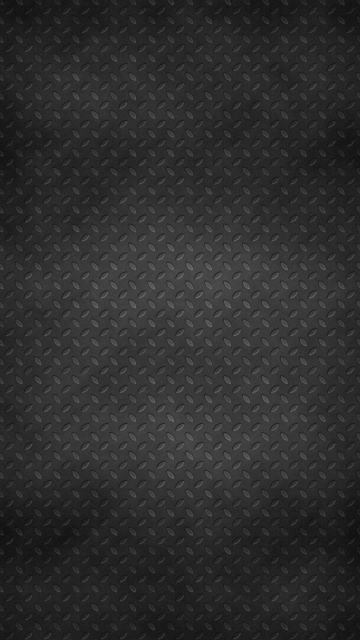
This texture is drawn by a WebGL 1 fragment shader. Its source:

```glsl
precision highp float;
uniform vec2 u_resolution;

const float COLUMNS = 19.0;          // lugs of one tilt across the width
const float ROW_SHIFT = 0.05;        // offset of the first row from the top
const float LUG_LENGTH = 0.22;       // half sizes, in cells
const float LUG_WIDTH = 0.075;
const float LUG_ROUNDING = 0.035;
const float RIM_WIDTH = 0.036;
const float SHADOW_WIDTH = 0.055;
const vec2 LIGHT = vec2(0.5, -0.866);
const vec3 SHADE = vec3(0.072);
const vec3 GLOW = vec3(0.315);
const vec3 SHADOW = vec3(0.06);
const vec3 RIM = vec3(0.40);
const float CLOUD_AMOUNT = 0.12;
const float STAIN_AMOUNT = 0.07;
const float GRAIN_AMOUNT = 0.12;

vec2 hash2(vec2 p) {
  vec2 k = vec2(dot(p, vec2(127.1, 311.7)), dot(p, vec2(269.5, 183.3)));
  return fract(sin(k) * 43758.5);
}

// Distance to the nearest scattered point
float cellular(vec2 p) {
  vec2 cell = floor(p);
  vec2 f = p - cell;
  float nearest = 2.0;
  for (int j = -1; j <= 1; j++) {
    for (int i = -1; i <= 1; i++) {
      vec2 o = vec2(float(i), float(j));
      nearest = min(nearest, length(o + hash2(cell + o) - f));
    }
  }
  return nearest;
}

// Layered, warped sines for smoky stains
float clouds(vec2 p) {
  float sum = 0.0;
  float gain = 0.5;
  for (int i = 0; i < 5; i++) {
    p += 0.6 * sin(p.yx * 1.3 + float(i) * 1.7);
    sum += gain * sin(p.x) * sin(p.y + 0.8);
    p = mat2(1.5, 1.1, -1.1, 1.5) * p;
    gain *= 0.6;
  }
  return sum;
}

float blob(vec2 p, vec2 center, vec2 radius) {
  vec2 d = (p - center) / radius;
  return exp(-dot(d, d));
}

// Uneven lighting: 0 is shade, 1 is glow
float plateLight(vec2 uv) {
  vec2 side = vec2(abs(uv.x - 0.5), uv.y);
  float light = 0.31;
  light += 0.34 * blob(uv, vec2(0.54, 0.48), vec2(0.48, 0.23));
  light += 0.24 * blob(uv, vec2(0.45, 0.57), vec2(0.52, 0.07));
  light += 0.24 * blob(uv, vec2(0.52, 0.30), vec2(0.55, 0.08));
  light += 0.18 * blob(uv, vec2(0.40, 0.85), vec2(0.42, 0.07));
  light -= 0.15 * blob(side, vec2(0.5, 0.77), vec2(0.30, 0.07));
  light -= 0.20 * blob(side, vec2(0.5, 0.16), vec2(0.34, 0.07));
  light -= 0.10 * smoothstep(0.36, 0.5, side.x);
  light -= 0.14 * smoothstep(0.42, 0.5, abs(uv.y - 0.5));
  return max(light, 0.06);
}

// Raised, rounded lens; outline is how evenly its rim is lit
vec3 stampLug(vec3 color, vec2 grid, float tilt, float fill, float outline, float light) {
  vec2 id = floor(grid + 0.5);
  vec2 local = grid - id;
  vec2 axis = normalize(vec2(1.0, tilt));
  vec2 across = vec2(-axis.y, axis.x);
  vec2 s = vec2(dot(local, axis), dot(local, across));

  float radius = 0.5 * (LUG_LENGTH * LUG_LENGTH / LUG_WIDTH + LUG_WIDTH);
  float inset = radius - LUG_WIDTH;
  vec2 q = abs(s);
  bool pastTip = (q.x - LUG_LENGTH) * inset > q.y * LUG_LENGTH;
  vec2 arm = pastTip ? q - vec2(LUG_LENGTH, 0.0) : q + vec2(0.0, inset);
  float d = length(arm) - (pastTip ? 0.0 : radius) - LUG_ROUNDING;
  vec2 n = arm / max(length(arm), 0.001) * (step(0.0, s) * 2.0 - 1.0);
  float facing = dot(axis * n.x + across * n.y, LIGHT);

  float aa = 0.5 * COLUMNS / u_resolution.x;
  float body = 1.0 - smoothstep(-aa, aa, d);
  float wear = 0.75 + 0.5 * hash2(id + tilt * 31.0).x;
  float outer = max(d, 0.0) / SHADOW_WIDTH;
  float shadow = exp(-outer * outer) * clamp(0.35 - 0.35 * facing, 0.0, 1.0);
  float edge = (d + 0.5 * RIM_WIDTH) / RIM_WIDTH;
  float rim = exp(-edge * edge) * clamp(outline + 0.6 * facing, 0.0, 1.0);

  color = mix(color, SHADOW, shadow * (1.0 - body));
  color += body * fill * wear * (0.35 + light);
  return mix(color, RIM * (0.45 + 0.8 * light), min(rim * wear, 1.0));
}

void main() {
  vec2 uv = gl_FragCoord.xy / u_resolution;
  vec2 p = gl_FragCoord.xy / u_resolution.x;

  // Stained, grainy metal
  float light = plateLight(uv) + CLOUD_AMOUNT * clouds(p * 9.0);
  float grain = cellular(p * 120.0) - 0.5;
  float stain = clouds(p.yx * 37.0);
  vec3 color = mix(SHADE, GLOW, light + STAIN_AMOUNT * stain + GRAIN_AMOUNT * grain);

  // Two interleaved lattices with opposite tilts
  vec2 grid = vec2(p.x, p.y - u_resolution.y / u_resolution.x) * COLUMNS;
  grid.y += ROW_SHIFT;
  color = stampLug(color, grid, -1.15, 0.05, 0.45, light);
  color = stampLug(color, grid + 0.5, 0.85, 0.012, 0.2, light);

  gl_FragColor = vec4(clamp(color, 0.0, 1.0), 1.0);
}
```
